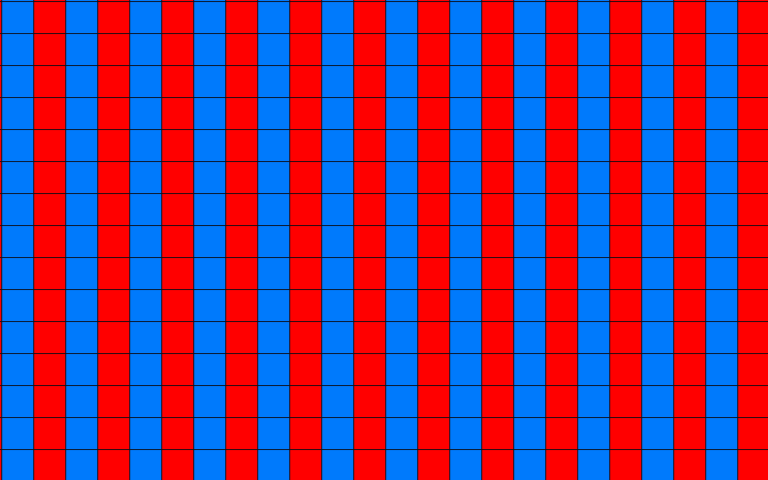
This pattern is drawn by a Shadertoy shader. Its source:

```glsl
const vec2 CELLS = vec2(24.0, 15.0);         // columns (even, so stripes wrap) and rows
const vec2 GRID_OFFSET = vec2(0.055, -0.05); // grid shift, in cells
const float LINE_WIDTH = 0.028;              // in cells
const vec3 BLUE = vec3(0.0, 0.48, 0.99);
const vec3 RED = vec3(1.0, 0.0, 0.0);
const vec3 LINE_COLOR = vec3(0.05, 0.05, 0.09);

// Share of each pixel covered by the grid lines, per axis
vec2 lineCoverage(vec2 cellPos, vec2 pixel) {
    vec2 dist = abs(fract(cellPos + 0.5) - 0.5);
    vec2 limit = min(vec2(1.0), LINE_WIDTH / pixel);
    return clamp((0.5 * (LINE_WIDTH + pixel) - dist) / pixel, vec2(0.0), limit);
}

// Share of the pixel covered by the even columns
float stripeCoverage(float x, float pixel) {
    float dist = abs(mod(x + 0.5, 2.0) - 1.0);
    return clamp((0.5 - dist) / pixel + 0.5, 0.0, 1.0);
}

void mainImage(out vec4 fragColor, in vec2 fragCoord) {
    vec2 pixel = CELLS / iResolution.xy;
    vec2 cellPos = fragCoord * pixel - GRID_OFFSET;

    // Alternating vertical stripes
    vec3 color = mix(RED, BLUE, stripeCoverage(cellPos.x, pixel.x));

    // Thin grid over the stripes
    vec2 line = lineCoverage(cellPos, pixel);
    float grid = 1.0 - (1.0 - line.x) * (1.0 - line.y);
    color = mix(color, LINE_COLOR, grid);

    fragColor = vec4(color, 1.0);
}
```
